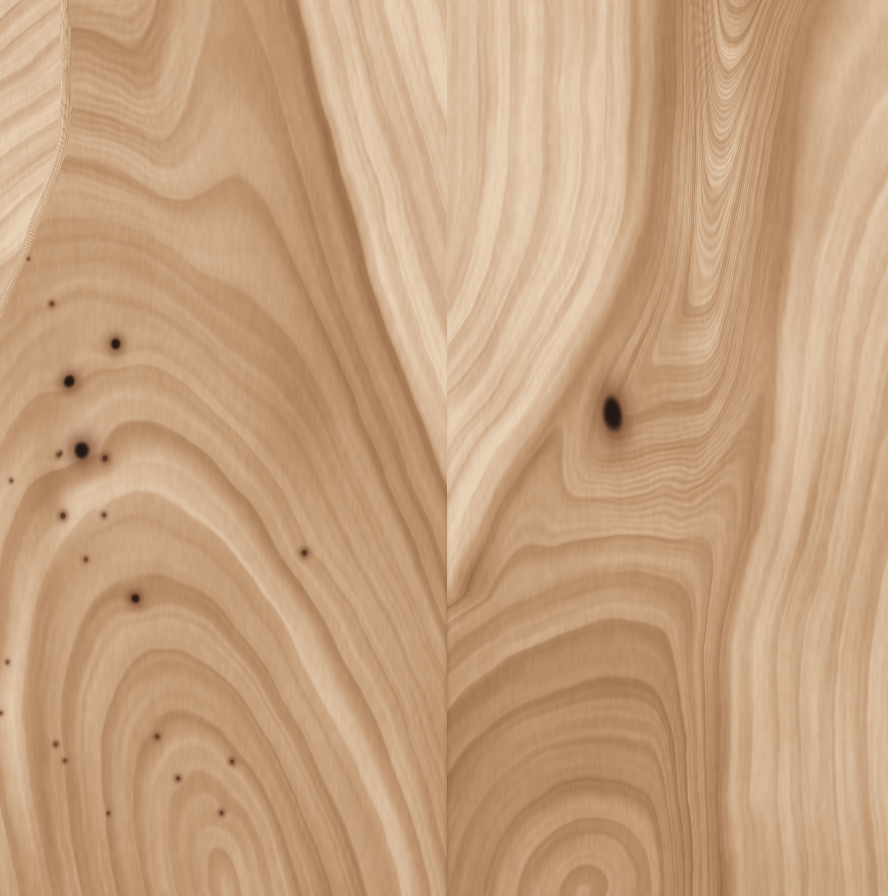
This texture is drawn by a Shadertoy shader. Its source:

```glsl
// Two joined wooden boards with cathedral arches, pale sapwood and small knots.
// Each board is a growth field: elliptical arches bend into curved sapwood edges,
// and the same field drives rings, fibres and ripples before a tone ramp colours it.

float hash(vec2 p) {
    vec3 q = fract(p.xyx * vec3(0.1031, 0.1030, 0.0973));
    q += dot(q, q.yzx + 33.33);
    return fract((q.x + q.y) * q.z);
}

float noise(vec2 p) {
    vec2 i = floor(p), f = fract(p);
    f = f * f * (3.0 - 2.0 * f);
    return mix(mix(hash(i), hash(i + vec2(1, 0)), f.x),
               mix(hash(i + vec2(0, 1)), hash(i + 1.0), f.x), f.y);
}

float fbm(vec2 p) {
    float sum = 0.0, amp = 0.5;
    for (int i = 0; i < 4; i++) {
        sum += amp * noise(p);
        p = p * 2.03 + 17.0;
        amp *= 0.5;
    }
    return sum;
}

float bell(float x, float width) { return exp(-x * x / (width * width)); }

float spot(vec2 p, vec2 centre, vec2 size) {
    vec2 q = (p - centre) / size;
    return exp(-dot(q, q));
}

float smoothMax(float a, float b, float k) {
    float h = max(k - abs(a - b), 0.0) / k;
    return max(a, b) + h * h * k * 0.25;
}

// x: growth field, y: tone
vec2 leftBoard(vec2 p) {
    float down = 1.0 - p.y;
    float edge = p.x - (0.325 + 0.24 * down + 0.15 * down * down);
    float arch = length(vec2(p.x - 0.25 + 0.22 * p.y, p.y / 2.3));
    float field = mix(arch, 0.42 + edge, smoothstep(-0.2, -0.01, edge));
    float tone = 0.58 + 0.16 * bell(arch - 0.2, 0.045);
    tone -= 0.2 * spot(p, vec2(0.34, 0.52), vec2(0.07, 0.22));
    tone -= 0.14 * bell(edge + 0.03, 0.035) + 0.2 * bell(edge, 0.007);
    tone -= 0.22 * bell(p.x - 0.045 - 0.02 * p.y, 0.018) * (1.0 - smoothstep(0.4, 0.65, p.y));
    tone += 0.12 * spot(p, vec2(0.44, 0.08), vec2(0.03, 0.2));
    tone = mix(tone, 0.92, smoothstep(-0.004, 0.02, edge));
    // Pale upper left corner with slanting rings
    float corner = 0.073 - 0.08 * smoothstep(0.15, 0.4, down) - 0.3 * max(down - 0.36, 0.0) - p.x;
    float pale = smoothstep(-0.006, 0.008, corner);
    return mix(vec2(field, tone), vec2(0.8 * p.y - 0.65 * p.x, 0.9), pale);
}

vec2 rightBoard(vec2 p) {
    float down = 1.0 - p.y;
    float inner = 0.735 - 0.235 * smoothstep(0.18, 0.74, down) - max(down - 0.66, 0.0) - p.x;
    float bend = 0.06 * (1.0 - smoothstep(0.4, 0.75, down)) + 0.05 * exp(-8.0 * down);
    float outer = p.x - 0.82 - bend;
    outer -= 0.8 * max(outer, 0.0) * smoothstep(0.45, 0.0, down);
    float edge = smoothMax(inner, outer, 0.04);
    float arch = 0.75 * length(vec2(p.x - 0.66 - 0.12 * p.y, p.y * 0.85));
    float field = mix(arch, 0.3 + edge, smoothstep(-0.09, 0.0, edge));
    float tone = 0.47 - 0.1 * spot(p, vec2(0.68, 0.12), vec2(0.16, 0.13));
    tone += 0.12 * spot(p, vec2(0.7, 0.4), vec2(0.1, 0.12));
    tone += 0.3 * spot(p, vec2(0.82, 0.9), vec2(0.022, 0.17));
    tone += 0.25 * spot(p, vec2(0.795, 0.66), vec2(0.02, 0.1));
    tone -= 0.16 * bell(outer, 0.018) + 0.2 * bell(inner + 0.008, 0.014);
    tone -= 0.22 * spot(p, vec2(0.525, 0.36), vec2(0.03, 0.025));
    tone = mix(tone, 0.94, smoothstep(-0.01, 0.025, inner));
    tone -= 0.3 * bell(inner - 0.025, 0.009) * smoothstep(0.65, 0.85, p.y);
    float outerTone = 0.74 + 0.14 * smoothstep(0.3, 0.9, p.y);
    return vec2(field, mix(tone, outerTone, smoothstep(-0.004, 0.012, outer)));
}

void mainImage(out vec4 fragColor, in vec2 fragCoord) {
    vec2 p = fragCoord / iResolution.xy;
    bool isRight = p.x > 0.503;
    vec2 warp = vec2(fbm(p * vec2(9, 5)), fbm(p * vec2(7, 6) + 40.0)) - 0.47;
    vec2 q = p + warp * vec2(0.025, 0.035);
    vec2 board = isRight ? rightBoard(q) : leftBoard(q);
    float field = board.x, tone = board.y;

    // Knots: centre and radius
    vec3 knots[10] = vec3[10](
        vec3(0.131, 0.613, 0.007), vec3(0.079, 0.571, 0.008), vec3(0.093, 0.495, 0.011),
        vec3(0.153, 0.331, 0.006), vec3(0.344, 0.385, 0.004), vec3(0.200, 0.130, 0.003),
        vec3(0.059, 0.660, 0.003), vec3(0.071, 0.423, 0.004), vec3(0.118, 0.487, 0.004),
        vec3(0.690, 0.538, 0.013));
    float core = 0.0, halo = 0.0;
    for (int i = 0; i < 24; i++) {
        float n = float(i);
        vec3 k = i < 10 ? knots[i] : vec3(0.27 * hash(vec2(n, 3)), 0.08 + 0.7 * hash(vec2(n, 8)),
                                          0.0015 + 0.0015 * hash(vec2(n, 5)));
        vec2 offset = (p - k.xy) * vec2(1.0, k.x > 0.5 ? 0.55 : 0.9);
        float d = length(offset + warp * k.z * 2.0) / k.z;
        core = max(core, (1.0 - smoothstep(0.4, 1.0, d)) * smoothstep(0.0, 0.008, k.z));
        halo = max(halo, exp(-d * d * 0.45));
        field += 1.2 * k.z * exp(-d * d * 0.06);
    }

    // Growth rings: slow darkening that ends at a crisp line
    float ring = field * 30.0 + 0.5 * noise(vec2(field * 18.0, 4.0));
    float phase = fract(ring);
    float line = smoothstep(0.35, 0.92, phase) * (1.0 - smoothstep(0.92, 1.0, phase));
    tone -= line * (0.08 + 0.2 * hash(vec2(floor(ring) + 50.0, isRight ? 7.0 : 2.0)));
    tone += 0.26 * (noise(vec2(field * 45.0, p.y * 2.5 + 9.0)) - 0.45);

    // Fibres, soft mottling and fingerprint ripples
    tone += 0.16 * (noise(vec2(field * 260.0, (p.x + p.y) * 9.0)) - 0.5);
    tone += 0.08 * (noise(p * vec2(330, 90)) - 0.5) + 0.3 * warp.x;
    float ripple = spot(p, vec2(0.75, 0.46), vec2(0.07, 0.06)) + spot(p, vec2(0.81, 0.8), vec2(0.05, 0.25))
                 + 0.6 * spot(p, vec2(0.13, 0.9), vec2(0.07, 0.13));
    tone += 0.09 * ripple * sin(850.0 * (field + 0.25 * p.y + 0.05 * warp.y));
    tone -= 0.16 * bell(p.x - 0.503, 0.0025) * (1.0 - smoothstep(0.3, 0.6, p.y));

    // Tone ramp from dark heartwood to cream sapwood
    vec3 wood = mix(vec3(0.60, 0.43, 0.29), vec3(0.75, 0.59, 0.445), clamp(tone * 2.0, -0.3, 1.0));
    wood = mix(wood, vec3(0.89, 0.79, 0.68), clamp(tone * 2.0 - 1.0, 0.0, 1.1));
    wood = mix(wood, vec3(0.42, 0.22, 0.12), halo * 0.75);
    fragColor = vec4(mix(wood, vec3(0.10, 0.07, 0.06), core * 0.9), 1.0);
}
```
